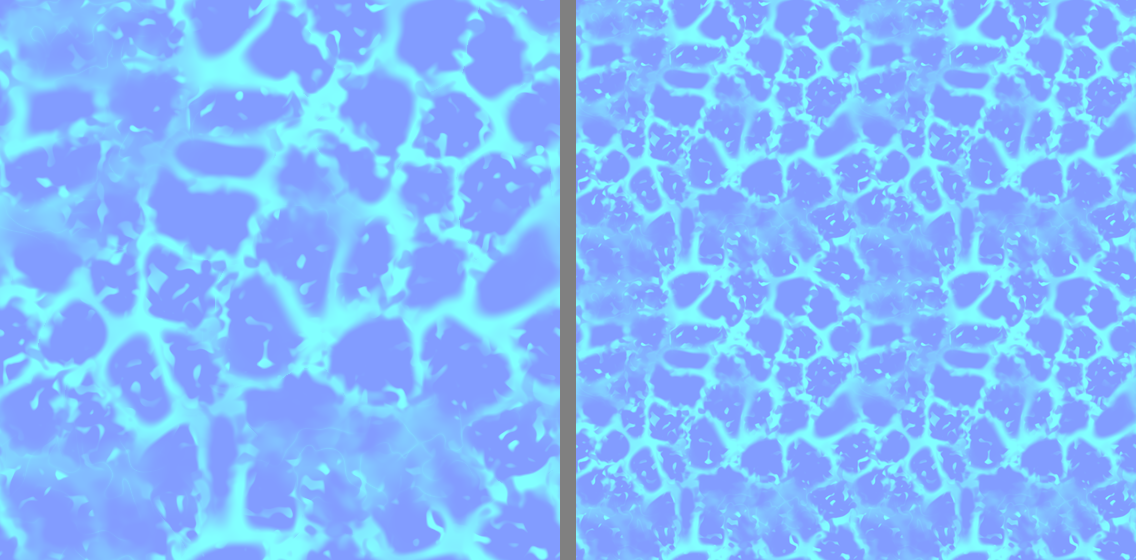
Left: one tile. Right: repeated 2 by 2.
Give the GLSL for this texture map, as a WebGL 1 fragment shader.

```glsl
precision highp float;

uniform vec2 u_resolution;

const vec3 CELL_BLUE = vec3(0.51, 0.61, 1.0);
const vec3 VEIN_CYAN = vec3(0.51, 1.0, 1.0);
const float CELLS = 7.0;

vec2 hash2(vec2 p) {
  vec3 q = fract(p.xyx * vec3(0.1031, 0.1030, 0.0973));
  q += dot(q, q.yzx + 33.33);
  return fract((q.xx + q.yz) * q.zy);
}

float cornerSlope(vec2 corner, vec2 offset, float period, float seed) {
  float angle = 6.2832 * hash2(mod(corner, period) + seed * 17.0).x;
  return dot(vec2(cos(angle), sin(angle)), offset);
}

// Gradient noise, roughly -0.7 to 0.7, wrapping once per canvas
float noise(vec2 uv, float period, float seed) {
  vec2 p = uv * period;
  vec2 i = floor(p);
  vec2 f = p - i;
  vec2 u = f * f * f * (f * (f * 6.0 - 15.0) + 10.0);
  vec2 e = vec2(1.0, 0.0);
  float low = mix(cornerSlope(i, f, period, seed),
                  cornerSlope(i + e.xy, f - e.xy, period, seed), u.x);
  float high = mix(cornerSlope(i + e.yx, f - e.yx, period, seed),
                   cornerSlope(i + e.xx, f - e.xx, period, seed), u.x);
  return mix(low, high, u.y);
}

vec2 warp(vec2 uv, float period, float amount, float seed) {
  return uv + amount * vec2(noise(uv, period, seed), noise(uv, period, seed + 1.0));
}

vec2 cellPoint(vec2 cell) {
  return 0.03 + 0.94 * hash2(mod(cell, CELLS) + 71.0);
}

// x: rounded distance to the cell border, y: random value of the cell
vec2 roundedCells(vec2 uv) {
  vec2 p = uv * CELLS;
  vec2 base = floor(p);
  vec2 f = p - base;
  vec2 nearCell = vec2(0.0);
  vec2 nearest = vec2(0.0);
  float best = 9.0;
  for (int y = -1; y <= 1; y++) {
    for (int x = -1; x <= 1; x++) {
      vec2 g = vec2(float(x), float(y));
      vec2 r = g + cellPoint(base + g) - f;
      float d = dot(r, r);
      if (d < best) {
        best = d;
        nearest = r;
        nearCell = g;
      }
    }
  }
  // Smooth minimum over all borders rounds the corners
  const float sharpness = 12.0;
  float sum = 0.0;
  for (int y = -2; y <= 2; y++) {
    for (int x = -2; x <= 2; x++) {
      vec2 g = nearCell + vec2(float(x), float(y));
      vec2 r = g + cellPoint(base + g) - f;
      vec2 across = r - nearest;
      float span = length(across);
      if (span > 0.001) {
        sum += exp(-sharpness * dot(0.5 * (r + nearest), across / span));
      }
    }
  }
  float border = max(0.0, -log(max(sum, 0.0001)) / sharpness);
  return vec2(border, hash2(mod(base + nearCell, CELLS) + 133.0).y);
}

// Curled droplets, denser close to the border d
float droplets(vec2 uv, float d) {
  float n = noise(warp(uv, 23.0, 0.016, 3.0), 41.0, 5.0);
  float threshold = mix(0.02, 0.2, smoothstep(0.0, 0.28, d));
  float strength = 0.7 + 1.1 * noise(uv, 16.0, 6.0);
  return smoothstep(threshold, threshold + 0.24, n) * clamp(strength, 0.2, 1.0);
}

// Thin wrinkled lines
float creases(vec2 uv) {
  float n = noise(warp(warp(uv, 11.0, 0.05, 8.0), 29.0, 0.016, 9.0), 17.0, 10.0);
  return exp(-22.0 * abs(n));
}

void main() {
  vec2 uv = gl_FragCoord.xy / u_resolution;
  vec2 bent = warp(warp(uv, 4.0, 0.05, 26.0), 13.0, 0.02, 11.0);
  vec2 cell = roundedCells(bent);
  float d = cell.x;

  // Fine noise frays the outlines in ragged zones
  float ragged = smoothstep(-0.2, 0.2, noise(uv, 6.0, 18.0));
  float fray = noise(warp(uv, 19.0, 0.018, 13.0), 34.0, 28.0);
  float frayed = d + 0.2 * ragged * fray;

  // Soft veins of varying width and brightness
  float region = noise(uv, 3.0, 15.0) + 0.4 * noise(uv, 8.0, 16.0);
  float brightness = mix(0.5, 1.0, smoothstep(-0.28, 0.14, region));
  brightness += 0.22 * noise(uv, 21.0, 30.0);
  float width = mix(0.08, 0.21, fract(cell.y * 7.3));
  float vein = brightness * (1.0 - smoothstep(0.0, width, frayed));

  // Dark holes eaten into some veins
  float holes = smoothstep(0.06, 0.32, noise(warp(uv, 17.0, 0.02, 19.0), 31.0, 21.0));
  vein *= 1.0 - 0.8 * ragged * holes;

  // Pale wrinkled haze spreading over the borders
  float haze = smoothstep(0.02, 0.36, -region) * (1.0 - smoothstep(0.06, 0.34, frayed));
  float stain = 0.3 + 0.35 * noise(uv, 10.0, 22.0) + 0.2 * noise(uv, 27.0, 32.0);
  stain += 0.22 * creases(uv);
  float glow = clamp(mix(vein, stain, 0.85 * haze), 0.0, 1.0);

  // Droplets in the speckled cells
  float speckled = smoothstep(0.12, 0.4, cell.y) * smoothstep(0.0, 0.06, d);
  speckled *= smoothstep(-0.3, 0.05, noise(uv, 9.0, 24.0));
  glow += speckled * droplets(uv, d) * (1.0 - glow);

  gl_FragColor = vec4(mix(CELL_BLUE, VEIN_CYAN, glow), 1.0);
}
```
